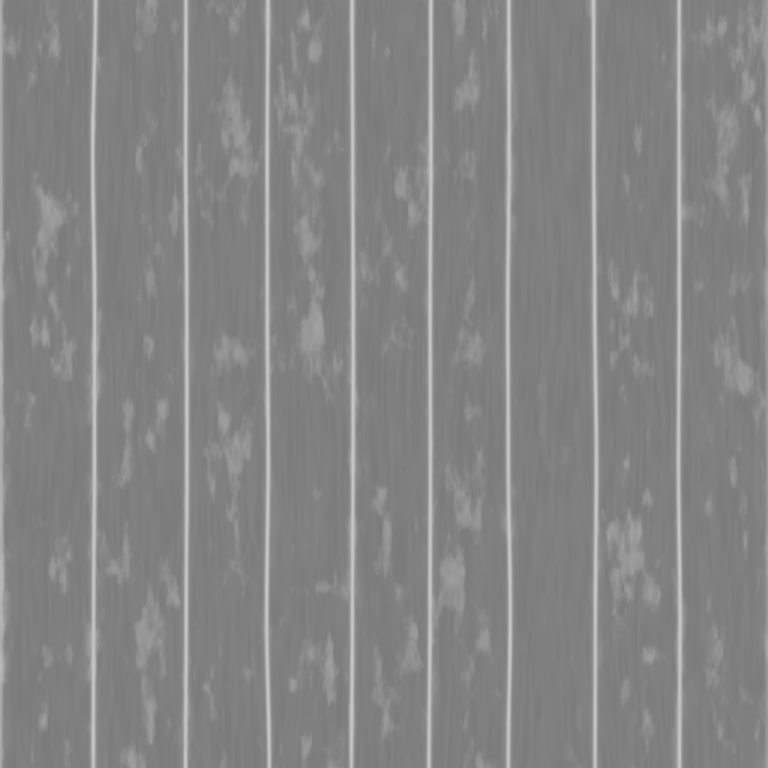
Reproduce this texture map procedurally as a WebGL 2 fragment shader.

```glsl
#version 300 es
precision highp float;

uniform vec2 u_resolution;
out vec4 fragColor;

const int PLANKS = 9;
const float SEAM_X[10] = float[10](0.001, 0.1225, 0.2425, 0.349, 0.458,
                                   0.560, 0.663, 0.775, 0.884, 0.9995);
// Per plank: centre of the worn band across its width, and wear strength
const float WEAR_CENTRE[9] = float[9](0.55, 0.62, 0.58, 0.52, 0.48, 0.45, 0.5, 0.48, 0.58);
const float WEAR_AMOUNT[9] = float[9](0.95, 0.85, 0.9, 0.95, 0.85, 0.85, 0.3, 1.0, 0.9);

const vec3 PAINT = vec3(0.496);
const vec3 WORN = vec3(0.675);
const vec3 SEAM = vec3(0.77);

float hash(vec2 p) {
    vec3 q = fract(vec3(p.xyx) * 0.1031);
    q += dot(q, q.yzx + 33.33);
    return fract((q.x + q.y) * q.z);
}

float noise(vec2 p) {
    vec2 cell = floor(p);
    vec2 f = fract(p);
    f = f * f * (3.0 - 2.0 * f);
    float low = mix(hash(cell), hash(cell + vec2(1.0, 0.0)), f.x);
    float high = mix(hash(cell + vec2(0.0, 1.0)), hash(cell + vec2(1.0)), f.x);
    return mix(low, high, f.y);
}

float fbm(vec2 p) {
    float sum = 0.0;
    float weight = 0.5;
    for (int octave = 0; octave < 4; octave++) {
        sum += weight * noise(p);
        p = p * 2.03 + vec2(17.3, 9.1);
        weight *= 0.5;
    }
    return sum / 0.9375;
}

// Slow sideways drift of a seam along its length
float seamCentre(int index, float y) {
    float seed = float(index) * 13.7;
    float drift = noise(vec2(seed, y * 5.0)) - 0.5;
    float inner = (index == 0 || index == PLANKS) ? 0.3 : 1.0;
    return SEAM_X[index] + 0.0045 * drift * inner;
}

float bell(float distance, float width) {
    float t = distance / width;
    return exp(-t * t);
}

// Fine vertical fibres, bent slightly by a slow warp
float woodGrain(vec2 p, float seed) {
    float bend = 0.012 * noise(vec2(p.x * 18.0, p.y * 7.0) + seed);
    vec2 q = vec2(p.x + bend, p.y);
    float fine = noise(q * vec2(250.0, 24.0) + seed) - 0.5;
    float broad = noise(q * vec2(110.0, 9.0) + seed * 2.0) - 0.5;
    return fine * 0.026 + broad * 0.012;
}

// Ragged upright patches gathered around the worn band
float wearPatches(vec2 p, float across, float centre, float amount, float seed) {
    float band = bell(across - centre, 0.36);
    float cluster = noise(p * vec2(22.0, 7.0) + seed);
    float detail = fbm(p * vec2(62.0, 24.0) + seed * 1.7);
    float level = detail + 0.32 * (cluster - 0.5) + 0.22 * (band * amount - 0.8);
    float flecks = 0.6 + 0.4 * noise(p * vec2(190.0, 80.0) + seed);
    return smoothstep(0.53, 0.86, level) * flecks * amount;
}

// Chipped paint spreading from a seam
float seamWear(vec2 p, float offset, float seed, float strength) {
    float ragged = fbm(p * vec2(75.0, 24.0) + seed);
    float stretch = noise(vec2(seed, p.y * 6.0));
    float reach = bell(offset, 0.009);
    return smoothstep(0.5, 0.85, ragged + 0.3 * (stretch - 0.5)) * reach * strength;
}

void main() {
    vec2 p = gl_FragCoord.xy / u_resolution;

    // Seams, and the plank this point lies on
    int plank = 0;
    float seam = 0.0;
    float chips = 0.0;
    for (int i = 0; i <= PLANKS; i++) {
        float offset = p.x - seamCentre(i, p.y);
        float seed = float(i) * 7.9 + 3.0;
        float fade = i == PLANKS ? 0.35 : (i == 0 ? 0.6 : 1.0);
        float core = bell(offset, 0.0029) * (0.85 + 0.15 * noise(vec2(seed, p.y * 30.0)));
        float halo = 0.12 * bell(offset, 0.006);
        seam = max(seam, min(core + halo, 1.0) * fade);
        chips = max(chips, seamWear(p, offset, seed, i < 2 ? 1.0 : 0.6));
        if (i < PLANKS && offset > 0.0) plank = i;
    }

    float plankSeed = float(plank) * 23.7 + 5.0;
    float across = (p.x - SEAM_X[plank]) / (SEAM_X[plank + 1] - SEAM_X[plank]);
    float patches = wearPatches(p, across, WEAR_CENTRE[plank], WEAR_AMOUNT[plank], plankSeed);

    // Paint, wear, then seams on top
    vec3 colour = PAINT + woodGrain(p, plankSeed);
    colour = mix(colour, WORN, clamp(max(patches, chips), 0.0, 1.0) * 0.8);
    colour = mix(colour, SEAM, seam);
    fragColor = vec4(colour, 1.0);
}
```
